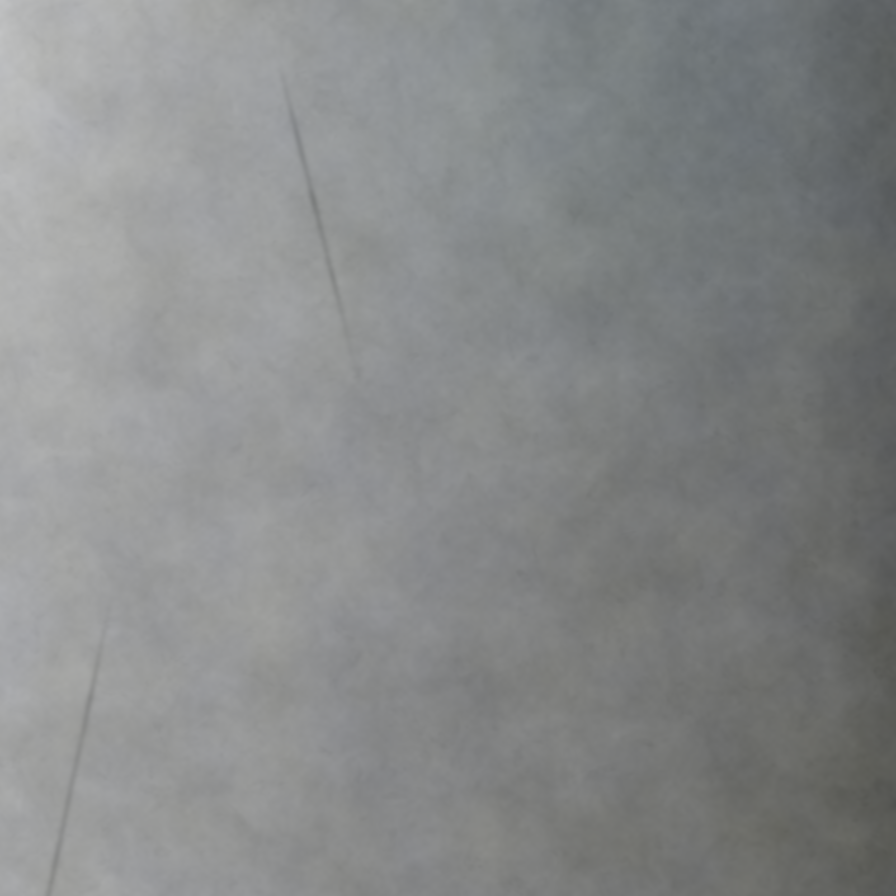
Give the GLSL for this texture, as a WebGL 2 fragment shader.

```glsl
#version 300 es
precision highp float;

// Smooth grey concrete lit from the left: a broad light falloff, cloudy
// mottling from layered value noise, faint cool and warm stains, fine
// soft grain, and two thin blurred scratches drawn as segment distances.

uniform vec2 u_resolution;
out vec4 fragColor;

float hash(vec2 p) {
    return fract(sin(dot(p, vec2(127.1, 311.7))) * 43758.5453);
}

// Value noise in the range -1 to 1
float noise(vec2 p) {
    vec2 cell = floor(p);
    vec2 f = fract(p);
    f = f * f * (3.0 - 2.0 * f);
    float low = mix(hash(cell), hash(cell + vec2(1.0, 0.0)), f.x);
    float high = mix(hash(cell + vec2(0.0, 1.0)), hash(cell + vec2(1.0, 1.0)), f.x);
    return mix(low, high, f.y) * 2.0 - 1.0;
}

float fbm(vec2 p, int octaves, float gain) {
    float sum = 0.0;
    float amplitude = 0.5;
    mat2 turn = mat2(0.8, 0.6, -0.6, 0.8);
    for (int i = 0; i < octaves; i++) {
        sum += amplitude * noise(p);
        p = turn * p * 2.03 + 17.3;
        amplitude *= gain;
    }
    return sum;
}

// Brightness of the light as it falls off to the right and downwards
float lightFalloff(vec2 uv) {
    float t = uv.x + 0.24 * (0.5 - uv.y) * (1.0 - 0.6 * uv.x);
    float light = 0.670 - 0.235 * t - 0.045 * t * t;
    float leftGlow = exp(-length((uv - vec2(0.0, 0.95)) * vec2(9.0, 4.0)));
    float edgeShade = smoothstep(0.86, 1.05, uv.x);
    return light + 0.04 * leftGlow - 0.028 * edgeShade;
}

// Soft dark line from a to b; fade gives the tapered share at each end
float scratch(vec2 p, vec2 a, vec2 b, float width, vec2 fade) {
    vec2 along = b - a;
    float t = dot(p - a, along) / dot(along, along);
    float d = length(p - a - along * clamp(t, 0.0, 1.0));
    float ends = smoothstep(0.0, fade.x, t) * smoothstep(0.0, fade.y, 1.0 - t);
    return exp(-d * d / (width * width)) * ends;
}

// Cool stain at the upper right, warm one at the lower right, blotches between
vec3 stainTint(vec2 uv) {
    vec2 fromCool = uv - vec2(0.72, 0.92);
    float cool = exp(-dot(fromCool, fromCool) * 9.0);
    float warm = smoothstep(0.3, 1.0, uv.x) * smoothstep(0.75, 0.1, uv.y);
    float blotch = fbm(uv * 13.0 + 41.0, 3, 0.6);
    vec3 tint = vec3(-0.003, 0.001, 0.003);
    tint += cool * vec3(-0.016, 0.004, 0.010);
    tint += warm * vec3(0.003, 0.002, -0.012);
    return tint + blotch * vec3(-0.004, -0.002, 0.013);
}

void main() {
    vec2 uv = gl_FragCoord.xy / u_resolution;

    // Cloudy mottling, warped so that the patches have ragged outlines
    vec2 warp = vec2(noise(uv * 26.0), noise(uv * 26.0 + 31.7));
    vec2 p = uv + 0.007 * warp;
    float clouds = fbm(p * 6.0 + 3.0, 2, 0.6);
    float patches = fbm(p * 17.0 + 11.0, 4, 0.68);
    float flecks = smoothstep(0.25, 0.8, fbm(p * vec2(50.0, 58.0) + 7.0, 3, 0.6));

    // Fine blurred grain
    float grain = noise(uv * 105.0 + 5.0) + 0.8 * noise(uv * 190.0 + 23.0);

    float value = lightFalloff(uv);
    value += 0.024 * clouds + 0.036 * patches - 0.016 * flecks + 0.0062 * grain;

    // Two long scratches, slightly uneven in strength
    float marks = scratch(uv, vec2(0.309, 0.94), vec2(0.404, 0.56), 0.0040, vec2(0.2, 0.4));
    marks += scratch(uv, vec2(0.052, -0.01), vec2(0.130, 0.36), 0.0040, vec2(0.01, 0.45));
    value -= 0.088 * marks * (0.85 + 0.3 * noise(uv * 45.0));

    fragColor = vec4(clamp(vec3(value) + stainTint(uv), 0.0, 1.0), 1.0);
}
```
